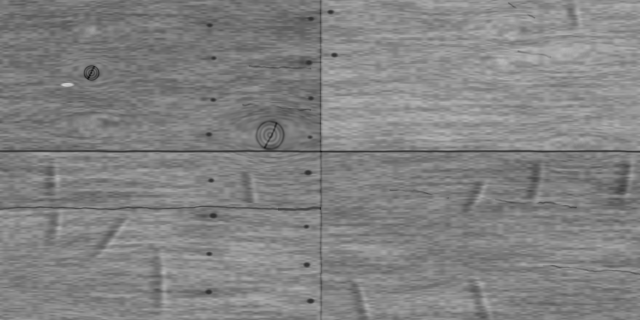
A Shadertoy shader for this texture:

```glsl
const float MID_X = 1.003;        // vertical joint between the two columns
const float MID_Y = 0.527;        // horizontal joint between the two rows
const float LOW_Y = 0.35;         // extra joint in the lower left
const float GRAIN_FREQ = 95.0;
const float GRAIN_DEPTH = 0.20;
const float PIT_DEPTH = 0.13;
const float NAIL_RADIUS = 0.0085;
const float NAIL_ROWS = 8.0;
const vec3 TINT = vec3(1.0);
const vec3 NAIL_COLUMNS = vec3(0.965, 0.66, 1.035);

// Knots: centre, radius
const vec3 KNOTS[2] = vec3[](vec3(0.844, 0.578, 0.043), vec3(0.286, 0.772, 0.024));
// Burls: centres of swirling pale grain
const vec2 BURLS[6] = vec2[](vec2(0.29, 0.90), vec2(0.28, 0.61), vec2(1.576, 0.90),
    vec2(1.576, 0.805), vec2(1.80, 0.83), vec2(1.81, 0.55));
// Ridges: centre, lean, half height
const vec4 RIDGES[11] = vec4[](
    vec4(0.352, 0.26, 0.75, 0.09), vec4(0.177, 0.295, 0.1, 0.07), vec4(0.505, 0.12, -0.05, 0.13),
    vec4(0.17, 0.44, -0.05, 0.08), vec4(0.786, 0.41, -0.15, 0.07), vec4(1.68, 0.43, 0.15, 0.09),
    vec4(1.49, 0.39, 0.5, 0.07), vec4(1.13, 0.06, -0.3, 0.09), vec4(1.51, 0.06, -0.35, 0.10),
    vec4(1.80, 0.95, -0.15, 0.06), vec4(1.96, 0.44, 0.15, 0.09));
// Cracks: start, end
const vec4 CRACKS[7] = vec4[](
    vec4(0.76, 0.675, 0.97, 0.662), vec4(0.78, 0.79, 0.97, 0.782), vec4(1.22, 0.41, 1.40, 0.38),
    vec4(1.55, 0.38, 1.80, 0.35), vec4(1.70, 0.17, 2.0, 0.145), vec4(1.59, 0.99, 1.67, 0.94),
    vec4(1.62, 0.84, 1.72, 0.82));

float hash(vec2 p) {
    vec3 q = fract(vec3(p.xyx) * 0.1031);
    q += dot(q, q.yzx + 33.33);
    return fract((q.x + q.y) * q.z);
}

float noise(vec2 p) {
    vec2 i = floor(p), f = fract(p);
    f = f * f * (3.0 - 2.0 * f);
    return mix(mix(hash(i), hash(i + vec2(1, 0)), f.x),
               mix(hash(i + vec2(0, 1)), hash(i + vec2(1, 1)), f.x), f.y);
}

float fbm(vec2 p) {
    float sum = 0.0, amp = 0.5;
    for (int i = 0; i < 4; i++) {
        sum += amp * noise(p);
        p = p * 2.03 + 17.1;
        amp *= 0.5;
    }
    return sum;
}

float bell(float x, float width) { return exp(-x * x / (width * width)); }

float segment(vec2 p, vec2 a, vec2 b) {
    vec2 d = b - a;
    return length(p - a - d * clamp(dot(p - a, d) / dot(d, d), 0.0, 1.0));
}

float stroke(float d, float halfWidth, float px) {
    return 1.0 - smoothstep(halfWidth - px, halfWidth + px, abs(d));
}

// Average grey of each board
float boardTone(vec2 p) {
    if (p.x > MID_X) return p.y > MID_Y ? 0.575 : 0.505;
    return p.y > MID_Y ? 0.475 : (p.y > LOW_Y ? 0.49 : 0.535);
}

// Grain height line, pushed aside by knots and burls
float grainLine(vec2 p) {
    float y = p.y + 0.035 * (fbm(p * vec2(2.0, 4.0)) - 0.5);
    for (int i = 0; i < 2; i++) {
        vec2 d = (p - KNOTS[i].xy) / vec2(2.6, 1.8) / KNOTS[i].z;
        y -= 0.75 * (p.y - KNOTS[i].y) * exp(-dot(d, d));
    }
    for (int i = 0; i < 6; i++) {
        vec2 d = (p - BURLS[i]) / vec2(0.11, 0.05);
        y -= 0.6 * (p.y - BURLS[i].y) * exp(-dot(d, d));
    }
    return y;
}

void mainImage(out vec4 fragColor, in vec2 fragCoord) {
    float px = 1.0 / iResolution.y;
    vec2 p = fragCoord * px;
    float board = boardTone(p);
    float wobble = fbm(p * vec2(14.0, 9.0)) - 0.47;

    // Grain and weathering
    float line = grainLine(p);
    vec2 seed = vec2(board * 300.0);
    float tone = board + 0.13 * (fbm(p * vec2(2.5, 7.0) + seed) - 0.47);
    tone += GRAIN_DEPTH * (noise(vec2(p.x * 7.0, line * GRAIN_FREQ) + seed) - 0.5)
          * (0.3 + 0.7 * noise(p * vec2(4.0, 8.0) + seed));
    tone += PIT_DEPTH * (noise(vec2(p.x * 55.0, line * 190.0)) - 0.5);

    // Pale burls and leaning ridges
    for (int i = 0; i < 6; i++) {
        vec2 d = (p - BURLS[i]) / vec2(0.07, 0.03);
        tone += 0.3 * exp(-dot(d, d)) * (fbm(vec2(p.x * 25.0, line * 60.0)) - 0.36);
    }
    for (int i = 0; i < 11; i++) {
        vec2 d = p - RIDGES[i].xy;
        float u = d.x - RIDGES[i].z * d.y + 0.8 * d.y * d.y + 0.01 * wobble;
        float fade = 1.0 - smoothstep(0.3, 1.0, abs(d.y) / RIDGES[i].w);
        tone += fade * (0.10 * bell(u - 0.010, 0.010) - 0.12 * bell(u + 0.012, 0.018));
    }

    // Knots with rings and a dark rim
    for (int i = 0; i < 2; i++) {
        vec2 d = p - KNOTS[i].xy;
        float r = length(d) / KNOTS[i].z + 0.3 * wobble;
        float inside = 1.0 - smoothstep(0.85, 1.1, r);
        tone -= inside * (0.06 + 0.05 * sin(r * 20.0) + 0.5 * max(wobble, 0.0));
        tone -= 0.15 * bell(r - 0.95, 0.13);
        tone -= 0.2 * stroke(d.x - 0.5 * d.y + 0.02 * wobble, 0.003, px) * inside;
    }
    vec2 chip = (p - vec2(0.21, 0.735)) / vec2(0.024, 0.008);
    tone += 0.28 * (1.0 - smoothstep(0.6, 1.1, length(chip) + wobble));

    // Cracks
    for (int i = 0; i < 7; i++) {
        float d = segment(p + vec2(0.0, 0.03 * wobble), CRACKS[i].xy, CRACKS[i].zw);
        tone -= 0.17 * stroke(d, 0.0022, px) * smoothstep(0.2, 0.5, noise(p * 24.0));
    }

    // Joints between boards
    float left = 1.0 - step(MID_X, p.x);
    tone = mix(tone, 0.16, 0.85 * stroke(p.y - MID_Y + 0.004 * wobble, 0.0028, px));
    float split = stroke(p.y - LOW_Y + 0.018 * wobble, mix(0.002, 0.004, step(0.87, p.x)), px);
    tone = mix(tone, 0.2, 0.75 * left * split);
    tone -= 0.13 * bell(p.x - MID_X, 0.004);

    // Nails with stains along the grain
    for (int c = 0; c < 3; c++) {
        for (float row = 0.0; row < NAIL_ROWS; row++) {
            vec2 id = vec2(row, float(c) * 7.0 + 3.0);
            float present = c == 0 ? 1.0 : (c == 1 ? step(0.25, hash(id + 9.0)) : step(4.5, row) * step(row, 7.5) * step(0.5, abs(row - 5.0)));
            vec2 at = vec2(NAIL_COLUMNS[c], (row + 0.5) / NAIL_ROWS);
            at += (vec2(hash(id), hash(id + 5.0)) - 0.5) * vec2(0.025, 0.05);
            vec2 d = p - at;
            float head = length(d * vec2(0.8, 1.15)) + 0.008 * wobble;
            tone -= present * 0.09 * bell(d.x + 0.015, 0.035) * bell(d.y, 0.007);
            tone = mix(tone, 0.17, present * 0.9 * (1.0 - smoothstep(NAIL_RADIUS - 2.0 * px, NAIL_RADIUS + px, head)));
        }
    }
    fragColor = vec4(TINT * clamp(tone, 0.0, 1.0), 1.0);
}
```
